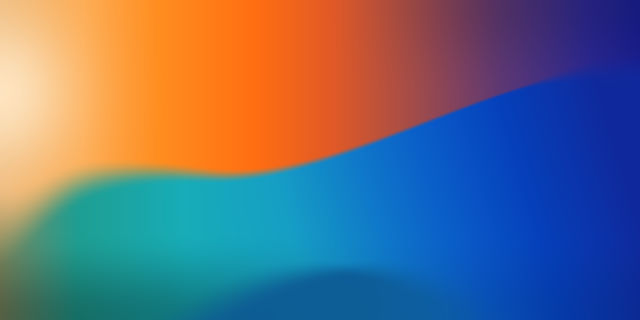
Reproduce this background procedurally as a Shadertoy shader.

```glsl
// Linear blend towards a colour between two positions
vec3 blendTo(vec3 base, vec3 target, float from, float to, float x) {
    return mix(base, target, clamp((x - from) / (to - from), 0.0, 1.0));
}

// Soft round spot, one at its centre
float spot(vec2 p, vec2 centre, vec2 radius) {
    vec2 d = (p - centre) / radius;
    return exp(-dot(d, d));
}

// Height of the wave crest
float waveHeight(float x) {
    float rise = 0.345 * smoothstep(0.33, 1.0, x);
    float swell = 0.016 * exp(-pow((x - 0.24) / 0.1, 2.0));
    float dip = 0.15 * exp(-pow(x / 0.09, 2.0));
    return 0.445 + rise + swell - dip;
}

// Blur of the crest, widest on the left
float waveSoftness(float x) {
    return 0.006 + 0.13 * exp(-5.5 * x) + 0.05 * smoothstep(0.8, 1.0, x);
}

// Warm field: cream, orange, plum, indigo
vec3 warmField(vec2 p) {
    vec3 color = vec3(0.93, 0.72, 0.47);
    color = blendTo(color, vec3(0.99, 0.67, 0.32), 0.00, 0.13, p.x);
    color = blendTo(color, vec3(1.00, 0.55, 0.12), 0.13, 0.25, p.x);
    color = blendTo(color, vec3(1.00, 0.43, 0.07), 0.25, 0.40, p.x);
    color = blendTo(color, vec3(0.88, 0.35, 0.15), 0.40, 0.52, p.x);
    color = blendTo(color, vec3(0.63, 0.295, 0.29), 0.52, 0.65, p.x);
    color = blendTo(color, vec3(0.37, 0.22, 0.45), 0.65, 0.78, p.x);
    color = blendTo(color, vec3(0.17, 0.155, 0.57), 0.78, 0.92, p.x);
    color = blendTo(color, vec3(0.10, 0.12, 0.57), 0.92, 1.00, p.x);

    float glow = spot(p, vec2(0.0, 0.71), vec2(0.11, 0.23));
    color = mix(color, vec3(1.0, 0.91, 0.78), 0.9 * glow);
    float topShade = smoothstep(0.7, 1.0, p.y) * smoothstep(0.5, 0.8, p.x);
    return color * (1.0 - 0.14 * topShade);
}

// Cool field: olive, teal, azure, deep blue
vec3 coolField(vec2 p) {
    float x = p.x + 0.15 * (p.y - 0.3) * smoothstep(0.2, 0.5, p.x);
    vec3 color = vec3(0.48, 0.53, 0.37);
    color = blendTo(color, vec3(0.12, 0.62, 0.57), 0.00, 0.12, x);
    color = blendTo(color, vec3(0.09, 0.675, 0.72), 0.12, 0.29, x);
    color = blendTo(color, vec3(0.085, 0.62, 0.77), 0.29, 0.45, x);
    color = blendTo(color, vec3(0.055, 0.45, 0.79), 0.45, 0.61, x);
    color = blendTo(color, vec3(0.035, 0.34, 0.78), 0.61, 0.73, x);
    color = blendTo(color, vec3(0.02, 0.25, 0.73), 0.73, 0.84, x);
    color = blendTo(color, vec3(0.06, 0.16, 0.61), 0.84, 1.00, x);

    float lowShade = 1.0 - smoothstep(0.0, 0.28, p.y);
    float leftSide = 1.0 - smoothstep(0.25, 0.6, p.x);
    return color * (1.0 - lowShade * mix(0.1, 0.3, leftSide));
}

// Coverage of the dark swell along the bottom
float lowSwell(vec2 p) {
    float height = 0.16 - 2.8 * pow(p.x - 0.54, 2.0);
    float softness = 0.025 + 0.3 * abs(p.x - 0.54);
    float body = 1.0 - smoothstep(-softness, softness, p.y - height);
    return body * (1.0 - smoothstep(0.55, 0.85, p.x));
}

void mainImage(out vec4 fragColor, in vec2 fragCoord) {
    vec2 p = fragCoord / iResolution.xy;

    vec3 cool = coolField(p);
    cool = mix(cool, vec3(0.05, 0.35, 0.58), 0.9 * lowSwell(p));

    // Join the two fields across the crest
    float softness = waveSoftness(p.x);
    float above = smoothstep(-softness, softness, p.y - waveHeight(p.x));
    vec3 color = mix(cool, warmField(p), above);

    fragColor = vec4(color, 1.0);
}
```
